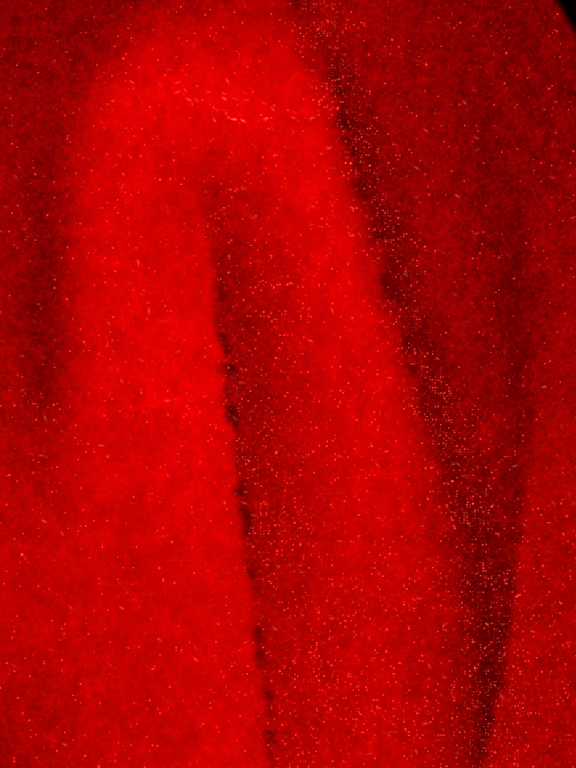
Reproduce this texture procedurally as a Shadertoy shader.

```glsl
// Deep red plush cloth gathered into an arched fold with dark creases.
// Crease curves split the cloth into lit and shaded bands; value noise
// gives the pile, and hashed cells scatter glints and short bright fibres.

#define BODY_LIGHT 0.84
#define SIDE_LIGHT 0.61
#define CREASE_DEPTH 0.24
#define PILE_AMOUNT 0.21
#define BLOTCH_AMOUNT 0.17
#define GLINT_CELLS 290.0
#define FIBRE_CELLS 80.0
#define GLINT_COLOR vec3(0.50, 0.27, 0.20)
#define FIBRE_COLOR vec3(0.28, 0.30, 0.24)

float hash(vec2 p) {
    vec3 q = fract(vec3(p.xyx) * 0.1031);
    q += dot(q, q.yzx + 33.33);
    return fract((q.x + q.y) * q.z);
}

float noise(vec2 p) {
    vec2 i = floor(p), f = fract(p);
    f = f * f * (3.0 - 2.0 * f);
    return mix(mix(hash(i), hash(i + vec2(1, 0)), f.x),
               mix(hash(i + vec2(0, 1)), hash(i + vec2(1, 1)), f.x), f.y);
}

float fbm(vec2 p) {
    float sum = 0.0, amp = 0.5;
    for (int i = 0; i < 4; i++) {
        sum += amp * noise(p);
        p = mat2(1.6, 1.2, -1.2, 1.6) * p + 7.3;
        amp *= 0.5;
    }
    return sum;
}

float bell(float x, float width) { return exp(-x * x / (width * width)); }

// Crease positions across the canvas, by depth d measured from the top
float innerCrease(float d) { return 0.365 + 0.157 * (d - 0.286); }
float outerCrease(float d) {
    float bend = max(d - 0.65, 0.0);
    return 0.54 + 0.38 * d - 0.7 * bend * bend;
}
float rightCrease(float d) { return 0.905 - 0.38 * (d - 0.56) * (d - 0.56); }

// One soft spark per cell, stretched along a slanted axis
float sparks(vec2 p, float cells, float density, vec2 size, float slant) {
    vec2 g = p * cells, id = floor(g);
    vec2 center = 0.5 + 0.5 * (vec2(hash(id + 3.1), hash(id + 8.7)) - 0.5);
    float a = slant + 1.6 * (hash(id + 5.5) - 0.5);
    vec2 v = fract(g) - center;
    v = vec2(cos(a) * v.x + sin(a) * v.y, cos(a) * v.y - sin(a) * v.x) / size;
    float lit = step(1.0 - density, hash(id + 17.0));
    float strength = hash(id + 29.0);
    return lit * exp(-dot(v, v)) * (0.2 + 0.9 * strength * strength);
}

void mainImage(out vec4 fragColor, in vec2 fragCoord) {
    vec2 uv = fragCoord / iResolution.xy;
    float x = uv.x, d = 1.0 - uv.y;
    vec2 p = vec2(x * 0.75, d);

    // Signed offsets from the three creases, with a fuzzy edge
    float fuzz = 0.026 * (fbm(p * 50.0) - 0.47);
    float inner = x - innerCrease(d) + fuzz;
    float outer = x - outerCrease(d) + fuzz;
    float right = x - rightCrease(d) + 0.4 * fuzz;
    float low = smoothstep(0.45, 0.9, d);

    // Left side cloth and the rounded body of the arch
    float side = SIDE_LIGHT + 0.13 * smoothstep(0.4, 0.75, d)
               - 0.10 * (1.0 - smoothstep(0.0, 0.25, d));
    float top = smoothstep(-0.12, 0.13, d - 0.5 * (x - 0.36) * (x - 0.36));
    float roundOff = max(1.0 - d / 0.28, 0.0);
    float body = smoothstep(0.05, 0.19, x - 0.14 * roundOff * roundOff) * top;
    float light = mix(side, BODY_LIGHT - 0.08 * low, body);
    light -= 0.13 * bell(x - 0.08, 0.045) * smoothstep(0.1, 0.28, d)
           * (1.0 - smoothstep(0.42, 0.68, d));
    light += 0.07 * bell(x - 0.36, 0.17) * bell(d - 0.13, 0.05);
    light += 0.05 * bell(inner + 0.09, 0.07) * smoothstep(0.3, 0.5, d);
    light += 0.04 * bell(x - 0.55, 0.06) * bell(d - 0.3, 0.16);
    light -= 0.12 * bell(x, 0.12) * smoothstep(0.8, 1.0, d);

    // Hollow between the legs of the arch
    float open = smoothstep(0.16, 0.42, d);
    float hollow = smoothstep(-0.025, 0.02, inner) * bell(max(inner, 0.0), 0.13)
                 * open * (1.0 - 0.7 * low);
    light -= 0.27 * hollow;
    float beads = smoothstep(0.3, 0.65, noise(vec2(3.0, d * 75.0)));
    light -= CREASE_DEPTH * (0.35 + 0.75 * beads) * bell(inner, 0.010)
           * smoothstep(0.25, 0.42, d);
    light -= 0.08 * bell(x - 0.37, 0.08) * bell(d - 0.26, 0.07);

    // Cloth beyond the long outer crease
    float reach = mix(0.07, 0.20, low);
    light -= 0.14 * smoothstep(-reach, 0.0, outer);
    float back = 0.60 - 0.09 * smoothstep(0.08, 0.28, outer) * (1.0 - low);
    light = mix(light, back, smoothstep(-0.03, 0.02, outer));
    float valley = bell(outer - 0.015, 0.045);
    light -= 0.12 * valley * smoothstep(0.0, 0.14, d);
    light -= 0.16 * beads * bell(outer + 0.004, 0.010) * smoothstep(0.06, 0.15, d)
           * (1.0 - smoothstep(0.4, 0.6, d));
    float shade = exp(-max(-right, 0.0) / 0.05) * smoothstep(0.05, 0.5, d);
    light -= 0.13 * shade * smoothstep(-0.08, 0.02, outer);
    float edge = mix(0.08, 0.018, smoothstep(0.3, 0.75, d));
    float farLight = mix(0.50, 0.65, smoothstep(0.1, 0.7, d));
    light = mix(light, farLight, smoothstep(-0.3 * edge, edge, right));

    // Pile and blotches
    float fine = 0.6 * noise(p * 330.0) + 0.4 * noise(p * 170.0 + 9.0) - 0.5;
    float dim = 1.0 - smoothstep(0.5, 0.85, light);
    light += PILE_AMOUNT * fine * (0.6 + 0.6 * dim);
    vec2 tuft = p + 0.012 * (vec2(noise(p * 35.0), noise(p * 35.0 + 40.0)) - 0.5);
    light += BLOTCH_AMOUNT * (fbm(tuft * vec2(62.0, 50.0)) - 0.47);
    light = clamp(light, 0.14, 0.95);
    vec3 color = vec3(light, 0.004 * light, 0.006 * light);

    // Glints gather in the shaded valleys, fibres on the lit ridges
    float dust = 0.03 + 0.22 * valley + 0.14 * hollow + 0.07 * low * step(0.0, inner);
    dust *= 0.4 + 1.2 * noise(p * 28.0);
    color += GLINT_COLOR * sparks(p, GLINT_CELLS, dust, vec2(0.36), 0.0);
    vec2 turned = mat2(0.8, 0.6, -0.6, 0.8) * p;
    color += GLINT_COLOR * sparks(turned, 0.6 * GLINT_CELLS, 0.35 * dust, vec2(0.26), 0.0);
    float crown = bell(x - 0.38, 0.11) * bell(d - 0.125 - 0.2 * (x - 0.36), 0.022);
    float leg = bell(x - 0.24, 0.04) * bell(d - 0.43, 0.11);
    float ridge = bell(x - 0.56, 0.05) * bell(d - 0.33, 0.15);
    float fibres = 0.03 + 0.6 * crown + 0.25 * leg + 0.18 * ridge;
    color += FIBRE_COLOR * (0.8 + crown)
           * sparks(p, FIBRE_CELLS, fibres, vec2(0.28, 0.11), 0.4 + 0.6 * leg);

    // Dark gap past the cloth in the upper right
    color *= 1.0 - 0.97 * smoothstep(-0.012, 0.012, x - 0.965 - 0.8 * d);
    fragColor = vec4(clamp(color, 0.0, 1.0), 1.0);
}
```
